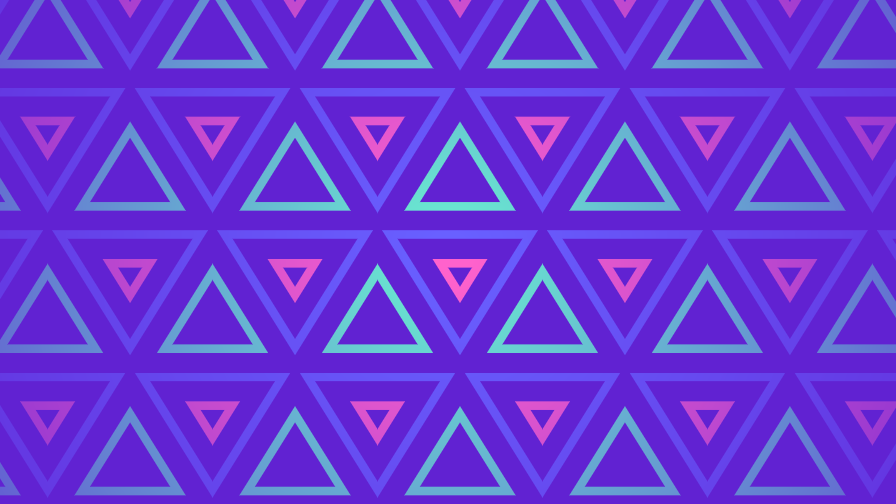
Give the GLSL for this pattern, as a Shadertoy shader.

```glsl
// Staggered rows of outlined triangles on violet: large blue ones point down,
// each holding a small pink one, with teal ones pointing up in the gaps.
// Mitred triangle distances are drawn as bands that fade away from the centre.

// Lengths are in canvas heights
const vec2  CELL        = vec2(0.3273, 0.2824);  // column and row spacing
const vec2  ORIGIN      = vec2(0.0238, 0.0433);  // top middle of a blue triangle, from centre
const float SLOPE       = 1.604;                 // triangle height / half width
const float LINE_WIDTH  = 0.0171;
const float BLUE_HALF   = 0.1547;                // half widths of the bases
const float TEAL_HALF   = 0.1104;
const float PINK_HALF   = 0.0545;
const float PINK_DROP   = 0.0572;                // pink base below the row top
const float TEAL_DROP   = 0.2437;                // teal base below the row top
const float FADE_START  = 1.03;                  // line opacity at the centre
const float FADE_RATE   = 0.71;                  // opacity lost per canvas height

const vec3 VIOLET = vec3(0.380, 0.135, 0.825);
const vec3 BLUE   = vec3(0.410, 0.375, 1.000);
const vec3 TEAL   = vec3(0.412, 0.925, 0.815);
const vec3 PINK   = vec3(1.000, 0.385, 0.800);

// Signed distance to an isosceles triangle; p is taken from its base middle,
// with y running towards the apex. Corners stay sharp when offset.
float triangle(vec2 p, float halfWidth) {
    float side = dot(vec2(abs(p.x) - halfWidth, p.y), normalize(vec2(SLOPE, 1.0)));
    return max(-p.y, side);
}

// Coverage of the band lying just inside the triangle's edge
float outline(vec2 p, float halfWidth, float pixel) {
    float inset = triangle(p, halfWidth) + 0.5 * LINE_WIDTH;
    float d = abs(inset) - 0.5 * LINE_WIDTH;
    return clamp(0.5 - d / pixel, 0.0, 1.0);
}

void mainImage(out vec4 fragColor, in vec2 fragCoord) {
    float pixel = 1.0 / iResolution.y;
    vec2 uv = (fragCoord - 0.5 * iResolution.xy) * pixel;

    // Position in the row, measured down from its top; odd rows shift by half
    vec2 p = vec2(uv.x - ORIGIN.x, ORIGIN.y - uv.y);
    float row = floor(p.y / CELL.y);
    float drop = p.y - row * CELL.y;
    float column = p.x / CELL.x + 0.5 * mod(row, 2.0);
    float downX = (fract(column + 0.5) - 0.5) * CELL.x;
    float upX = (fract(column) - 0.5) * CELL.x;

    float blue = outline(vec2(downX, drop), BLUE_HALF, pixel);
    float pink = outline(vec2(downX, drop - PINK_DROP), PINK_HALF, pixel);
    float teal = outline(vec2(upX, TEAL_DROP - drop), TEAL_HALF, pixel);

    // Radial fade of the lines into the ground
    float fade = clamp(FADE_START - FADE_RATE * length(uv), 0.0, 1.0);
    vec3 color = mix(VIOLET, BLUE, blue * fade);
    color = mix(color, TEAL, teal * fade);
    color = mix(color, PINK, pink * fade);

    fragColor = vec4(color, 1.0);
}
```
